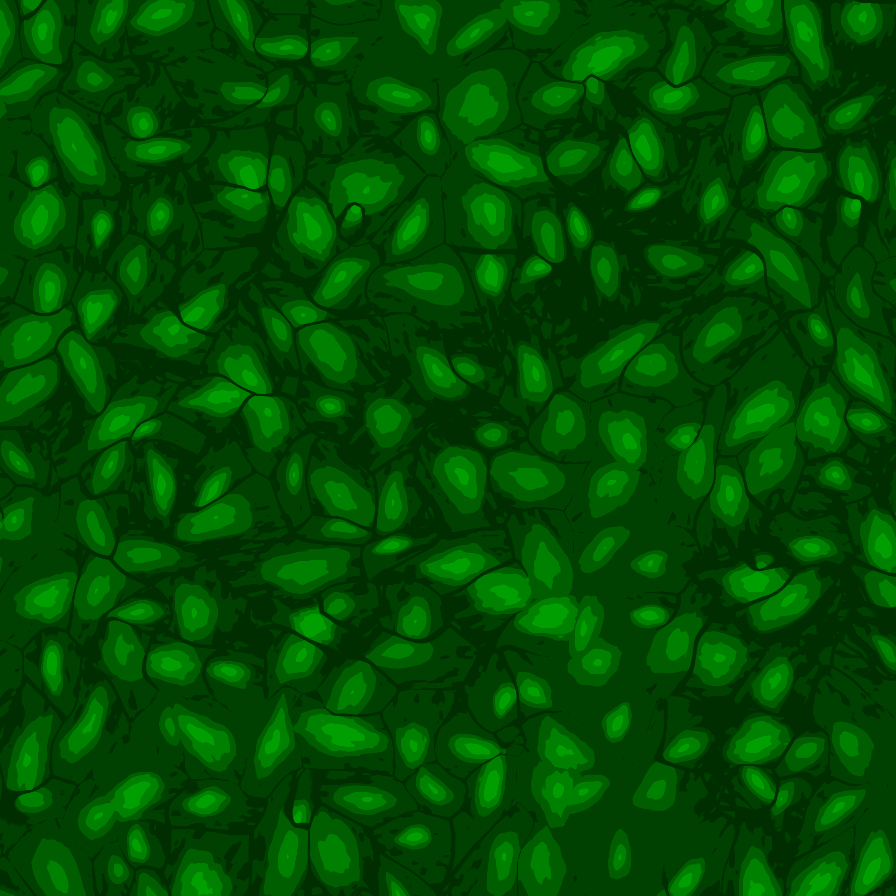
This texture is drawn by a Shadertoy shader. Its source:

```glsl
// Flat-toned green grains packed in random directions on a darker ground.
// Each grain is a bent, tapered ellipse on a jittered grid; the border between
// nearest grains gives thin seams, and stretched noise gives ragged dark streaks.

const float GRID = 14.0;
const vec3 DARK   = vec3(0.0, 0.18, 0.0);
const vec3 GROUND = vec3(0.0, 0.25, 0.0);
const vec3 RIM    = vec3(0.0, 0.37, 0.0);
const vec3 BODY   = vec3(0.0, 0.50, 0.0);
const vec3 CORE   = vec3(0.0, 0.62, 0.0);

struct Grain {
    float gap;    // approximate distance outside the grain
    float q;      // 0 at the centre, 1 at the rim
    float size;
    float angle;
    float glow;   // how far the bright tones spread
};

float hash(vec2 p) {
    return fract(sin(dot(p, vec2(127.1, 311.7))) * 43758.5453);
}

float noise(vec2 p) {
    vec2 i = floor(p), f = fract(p);
    f = f * f * (3.0 - 2.0 * f);
    return mix(mix(hash(i), hash(i + vec2(1, 0)), f.x),
               mix(hash(i + vec2(0, 1)), hash(i + vec2(1, 1)), f.x), f.y);
}

vec2 rotate(vec2 p, float a) {
    float c = cos(a), s = sin(a);
    return vec2(c * p.x + s * p.y, c * p.y - s * p.x);
}

// Soft test for value < limit
float below(float value, float limit, float soft) {
    return 1.0 - smoothstep(limit - soft, limit + soft, value);
}

// The grain that belongs to one grid cell, measured from point p
Grain grainAt(vec2 p, vec2 cell) {
    vec2 jitter = vec2(hash(cell + 3.1), hash(cell + 17.7));
    vec2 center = (cell + 0.5 + 0.85 * (jitter - 0.5)) / GRID;
    Grain g;
    g.size = mix(0.015, 0.036, hash(cell + 29.3));
    g.angle = 1.0 + 2.7 * (hash(cell + 41.9) - 0.5);
    g.glow = hash(cell + 53.5);

    float ratio = mix(0.36, 0.8, hash(cell + 67.2));
    float taper = 0.7 * (hash(cell + 71.8) - 0.5);
    float bend = 0.5 * (hash(cell + 83.4) - 0.5);
    float power = mix(1.45, 2.2, hash(cell + 97.6));

    vec2 v = rotate(p - center, g.angle) / g.size;
    v *= vec2(sqrt(ratio), inversesqrt(ratio));
    v.y += bend * v.x * v.x;
    v.y *= 1.0 + taper * clamp(v.x, -1.0, 1.0);
    v = pow(abs(v) + 1e-4, vec2(power));
    g.q = pow(v.x + v.y, 1.0 / power);
    g.gap = (g.q - 1.0) * g.size;
    return g;
}

// Nearest grain; seam receives the lead over the runner-up
Grain nearestGrain(vec2 p, out float seam) {
    vec2 home = floor(p * GRID);
    Grain best = grainAt(p, home);
    float second = 10.0;
    for (int y = -2; y <= 2; y++)
    for (int x = -2; x <= 2; x++) {
        if (x == 0 && y == 0) continue;
        Grain g = grainAt(p, home + vec2(x, y));
        if (g.gap < best.gap) {
            second = best.gap;
            best = g;
        } else {
            second = min(second, g.gap);
        }
    }
    seam = second - best.gap;
    return best;
}

void mainImage(out vec4 fragColor, in vec2 fragCoord) {
    vec2 uv = fragCoord / iResolution.y;
    float px = 1.0 / iResolution.y;

    // Gentle wobble of all outlines
    vec2 wobble = vec2(noise(uv * 24.0), noise(uv * 24.0 + 50.0)) - 0.5;
    vec2 p = uv + 0.014 * wobble;

    float seam;
    Grain g = nearestGrain(p, seam);

    // Fibres run along the direction of the grain
    vec2 along = rotate(uv, g.angle);
    float fibre = 0.6 * noise(along * vec2(45.0, 120.0))
                + 0.4 * noise(along * vec2(110.0, 230.0) + 9.0);
    float patches = 0.65 * noise(uv * 6.0 + 31.0) + 0.35 * noise(uv * 15.0 + 7.0);

    // Dark streaks in the gaps and thin seams between grains
    float streakField = 0.55 * fibre + 0.45 * patches + 4.0 * clamp(g.gap, 0.0, 0.02);
    float streaks = 1.0 - below(streakField, 0.635, 0.012);
    streaks *= 1.0 - below(g.gap, 0.003, px);
    float seamWidth = 0.0036 * smoothstep(0.3, 0.5, patches + 0.3 * (fibre - 0.5));
    float seams = below(seam, seamWidth, px) * step(0.001, seamWidth);
    vec3 color = mix(GROUND, DARK, max(streaks, seams));

    // Stepped tones of the grain, with ragged edges
    float soft = 0.6 * px / g.size;
    float rough = fibre - 0.5;
    float inside = 1.0 - seams;
    color = mix(color, RIM, inside * below(g.q + 0.25 * rough, 1.0, soft));
    color = mix(color, BODY, inside * below(g.q + 0.4 * rough, mix(0.45, 0.82, g.glow), soft));
    color = mix(color, CORE, inside * below(g.q + 0.5 * rough, mix(-0.1, 0.48, g.glow), soft));

    fragColor = vec4(color, 1.0);
}
```
